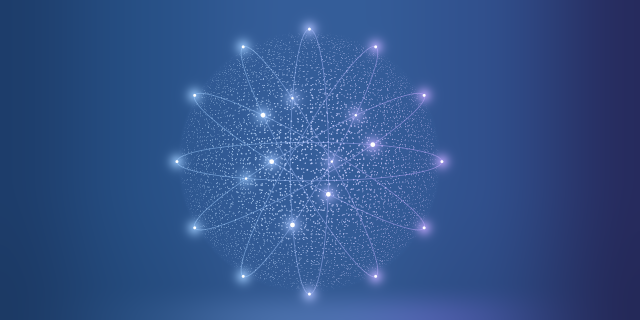
This background is drawn by a Shadertoy shader. Its source:

```glsl
const float PI = 3.14159265;
const vec2 CENTER = vec2(0.967, 0.495);
const float RADIUS = 0.414;
const float INNER_RADIUS = 0.06;

const vec3 LEFT_NAVY = vec3(0.115, 0.24, 0.42);
const vec3 TEAL_BLUE = vec3(0.15, 0.31, 0.52);
const vec3 MID_BLUE = vec3(0.205, 0.365, 0.60);
const vec3 SLATE_BLUE = vec3(0.19, 0.31, 0.55);
const vec3 RIGHT_INDIGO = vec3(0.15, 0.17, 0.37);
const vec3 ICE = vec3(0.62, 0.80, 1.0);
const vec3 LILAC = vec3(0.76, 0.66, 1.0);

vec2 hash22(vec2 p) {
    vec3 q = fract(p.xyx * vec3(0.1031, 0.1030, 0.0973));
    q += dot(q, q.yzx + 33.33);
    return fract((q.xx + q.yz) * q.zy);
}

vec2 polar(float angle) {
    return vec2(cos(angle), sin(angle));
}

float coverage(float dist, float px) {
    return clamp(0.5 - dist / px, 0.0, 1.0);
}

float ellipseDistance(vec2 p, vec2 radii) {
    float k = length(p / radii);
    return k * (k - 1.0) / max(length(p / (radii * radii)), 1e-4);
}

vec3 backdrop(vec2 uv) {
    vec3 color = mix(LEFT_NAVY, TEAL_BLUE, smoothstep(0.0, 0.24, uv.x));
    color = mix(color, MID_BLUE, smoothstep(0.18, 0.46, uv.x));
    color = mix(color, SLATE_BLUE, smoothstep(0.54, 0.80, uv.x));
    color = mix(color, RIGHT_INDIGO, smoothstep(0.74, 1.0, uv.x));
    return color * mix(0.94, 1.0, smoothstep(0.0, 0.45, uv.y));
}

// Soft pool of light along the lower edge
vec3 floorLight(vec2 p) {
    float rise = 1.0 - smoothstep(0.0, 0.12, p.y);
    float blue = exp(-pow((p.x - 0.94) / 0.43, 2.0));
    float violet = exp(-pow((p.x - 1.36) / 0.28, 2.0));
    return rise * (blue * vec3(0.09, 0.09, 0.10) + violet * vec3(0.08, 0.025, 0.09));
}

// Scattered specks that crowd together toward the rim of the sphere
float sphereDust(vec2 p, float cells, float seed, float px) {
    float r = length(p) / RADIUS;
    if (r >= 0.995) return 0.0;
    float stretch = asin(r) / max(r, 1e-3);
    vec2 grid = p / RADIUS * stretch * cells;
    vec2 cell = floor(grid);
    vec2 spot = 0.2 + 0.6 * hash22(cell + seed);
    vec2 traits = hash22(cell + seed + 71.7);
    float dist = length(fract(grid) - spot) * RADIUS / (cells * stretch);
    float size = mix(0.0024, 0.0011, r * r) * mix(0.5, 1.15, traits.x);
    float fade = mix(0.9, 0.42, r * r) * (1.0 - smoothstep(0.93, 0.995, r));
    return coverage(dist - size, max(px, 0.0022)) * fade * step(0.4, traits.y);
}

float orbitLines(vec2 p, float px) {
    float lines = 0.0;
    for (int i = 0; i < 6; i++) {
        vec2 axis = polar(float(i) * PI / 6.0);
        vec2 local = vec2(dot(p, axis), dot(p, vec2(-axis.y, axis.x)));
        float dist = abs(ellipseDistance(local, vec2(RADIUS, INNER_RADIUS)));
        lines = max(lines, coverage(dist - 0.0012, max(px, 0.0026)));
    }
    return lines;
}

vec3 addNode(vec3 color, vec2 offset, float size, float strength, vec3 tint, float px) {
    float dist = length(offset);
    float halo = 0.62 * exp(-pow(dist / 0.026, 2.0)) + 0.25 * exp(-dist / 0.014);
    color = mix(color, tint, min(halo * strength, 0.95));
    return mix(color, vec3(1.0), coverage(dist - size, px));
}

void mainImage(out vec4 fragColor, in vec2 fragCoord) {
    float px = 1.0 / iResolution.y;
    vec2 uv = fragCoord / iResolution.xy;
    vec2 canvas = fragCoord * px;
    vec2 p = canvas - CENTER;
    vec3 tint = mix(ICE, LILAC, smoothstep(-0.25, 0.35, p.x));

    vec3 color = backdrop(uv) + floorLight(canvas);

    // Sphere body and its dust
    float body = 1.0 - smoothstep(RADIUS - 0.012, RADIUS, length(p));
    color = mix(color, MID_BLUE, 0.35 * body);
    float dust = 0.0;
    for (int i = 0; i < 4; i++) {
        float layer = float(i);
        dust = max(dust, sphereDust(p, 15.0 + 5.0 * layer, 19.3 * layer, px));
    }
    color = mix(color, mix(tint, vec3(1.0), 0.35), dust);

    color = mix(color, tint, 0.55 * orbitLines(p, px));

    // Ring of nodes at the orbit tips
    for (int i = 0; i < 12; i++) {
        vec2 node = RADIUS * polar(float(i) * PI / 6.0);
        color = addNode(color, p - node, 0.0045, 0.9, tint, px);
    }

    // Inner nodes on orbit crossings, at multiples of 15 degrees
    int steps[9] = int[9](1, 9, 17, 3, 7, 13, 12, 20, 0);
    for (int i = 0; i < 9; i++) {
        float reach = i < 6 ? 0.205 : (i < 8 ? 0.118 : 0.07);
        bool bright = i < 3 || i == 6 || i == 7;
        vec2 node = reach * polar(float(steps[i]) * PI / 12.0);
        color = addNode(color, p - node, bright ? 0.0072 : 0.0038, bright ? 0.95 : 0.7, tint, px);
    }

    fragColor = vec4(color, 1.0);
}
```
